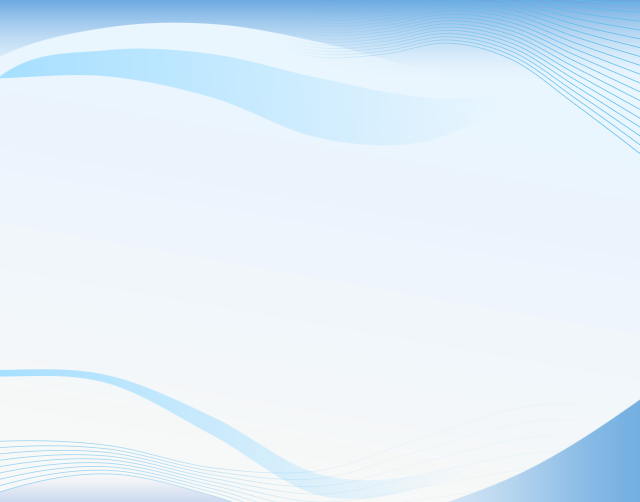
Write a Shadertoy shader that draws this background.

```glsl
#define HEADER_HEIGHT 0.17
#define HEADER_FALLOFF 1.8
#define BAND_TILT 0.2225
#define LINE_HALF_WIDTH 0.0008
#define UPPER_LINES 17.0
#define LOWER_LINES 8.0
#define UPPER_LINES_START 0.4

const vec3 SKY = vec3(0.42, 0.66, 0.88);
const vec3 ICE = vec3(0.918, 0.966, 0.996);
const vec3 RIBBON = vec3(0.65, 0.875, 1.0);
const vec3 LINE_BLUE = vec3(0.38, 0.74, 0.93);
const vec3 LILAC = vec3(0.80, 0.85, 0.94);

// Smooth height curve: seven even knots plus a guide knot at each end
float spline(float x, float k[9]) {
    float t = clamp(x, 0.0, 1.0) * 6.0;
    int i = min(int(t), 5);
    float f = t - float(i);
    float a = k[i], b = k[i + 1], c = k[i + 2], d = k[i + 3];
    return b + 0.5 * f * (c - a + f * (2.0 * a - 5.0 * b + 4.0 * c - d
             + f * (3.0 * (b - c) + d - a)));
}

// Antialiased coverage of the region where side > 0
float cover(float side) {
    return clamp(0.5 + side / max(fwidth(side), 1e-5), 0.0, 1.0);
}

// Thin lines blended evenly between two boundary curves
float lineFan(float y, float low, float high, float count) {
    float s = (y - low) / (high - low) * count;
    float slope = max(length(vec2(dFdx(s), dFdy(s))), 1e-5);
    float nearest = clamp(round(s), 0.0, count);
    float pixels = abs(s - nearest) / slope;
    return clamp(LINE_HALF_WIDTH * iResolution.y - pixels + 0.5, 0.0, 1.0);
}

// Pale body with two faint tilted bands
vec3 backdrop(vec2 p) {
    float depth = 1.0 - p.y - BAND_TILT * p.x;
    vec3 top = mix(ICE, vec3(0.922, 0.955, 0.988), smoothstep(0.0, 0.295, depth));
    vec3 middle = mix(vec3(0.925, 0.962, 0.994), vec3(0.938, 0.960, 0.992),
                      smoothstep(0.295, 0.444, depth));
    vec3 bottom = mix(vec3(0.940, 0.966, 0.980), vec3(0.970, 0.973, 0.973),
                      smoothstep(0.444, 0.9, depth));
    return mix(mix(top, middle, cover(depth - 0.295)), bottom, cover(depth - 0.444));
}

void mainImage(out vec4 fragColor, in vec2 fragCoord) {
    vec2 p = fragCoord / iResolution.xy;
    vec3 color = backdrop(p);

    // Header glow
    float header = clamp(1.0 - (1.0 - p.y) / HEADER_HEIGHT, 0.0, 1.0);
    color = mix(color, SKY, pow(header, HEADER_FALLOFF));

    // Pale upper wave
    float wave = spline(p.x, float[9](0.737, 0.887, 0.945, 0.952, 0.916, 0.861, 0.828, 0.810, 0.801));
    float waveFade = 1.0 - smoothstep(0.42, 0.8, p.x);
    color = mix(color, backdrop(p), cover(wave - p.y) * waveFade);

    // Upper ribbon
    float upperTop = spline(p.x, float[9](0.586, 0.848, 0.900, 0.892, 0.844, 0.806, 0.815, 0.834, 0.834));
    float upperBase = spline(p.x, float[9](0.834, 0.844, 0.848, 0.805, 0.725, 0.719, 0.815, 0.901, 0.901));
    float upperRibbon = cover(upperTop - p.y) * cover(p.y - upperBase);
    color = mix(color, RIBBON, upperRibbon * clamp(1.0 - p.x / 0.8, 0.0, 1.0));

    // Lower ribbon
    float lowerTop = spline(p.x, float[9](0.247, 0.263, 0.253, 0.169, 0.055, 0.056, 0.131, 0.172, 0.172));
    float lowerBase = spline(p.x, float[9](0.237, 0.250, 0.237, 0.132, 0.013, 0.031, 0.131, 0.222, 0.222));
    float lowerRibbon = cover(lowerTop - p.y) * cover(p.y - lowerBase);
    color = mix(color, RIBBON, lowerRibbon * clamp(1.0 - p.x / 0.74, 0.0, 1.0));

    // Lower lines with a lilac glow beneath them
    float fanTop = spline(p.x, float[9](0.098, 0.121, 0.113, 0.068, 0.063, 0.131, 0.192, 0.182, 0.147));
    float fanBase = spline(p.x, float[9](-0.076, 0.020, 0.056, 0.012, -0.063, -0.068, -0.060, -0.060, -0.060));
    float glow = cover(fanBase - p.y) * (1.0 - smoothstep(-0.01, 0.06, p.y));
    color = mix(color, LILAC, glow);
    float lowerFade = mix(0.6, 0.07, smoothstep(0.05, 0.65, p.x))
                    * (1.0 - smoothstep(0.85, 0.97, p.x));
    color = mix(color, LINE_BLUE, lineFan(p.y, fanBase, fanTop, LOWER_LINES) * lowerFade);

    // Upper right lines
    float u = (p.x - UPPER_LINES_START) / (1.0 - UPPER_LINES_START);
    float netBase = spline(u, float[9](0.942, 0.914, 0.886, 0.892, 0.914, 0.881, 0.791, 0.694, 0.594));
    float netTop = spline(u, float[9](1.066, 1.033, 0.992, 1.0, 1.023, 1.02, 1.0, 0.993, 0.993));
    float upperFade = 0.95 * smoothstep(-0.05, 0.95, u);
    color = mix(color, LINE_BLUE, lineFan(p.y, netBase, netTop, UPPER_LINES) * upperFade);

    // Blue corner swell
    float swell = spline(p.x, float[9](-0.4, -0.3, -0.2, -0.126, -0.081, -0.015, 0.070, 0.204, 0.371));
    vec3 swellColor = mix(vec3(0.83, 0.90, 0.96), vec3(0.44, 0.68, 0.88), smoothstep(0.66, 1.04, p.x));
    color = mix(color, swellColor, cover(swell - p.y));

    fragColor = vec4(color, 1.0);
}
```
